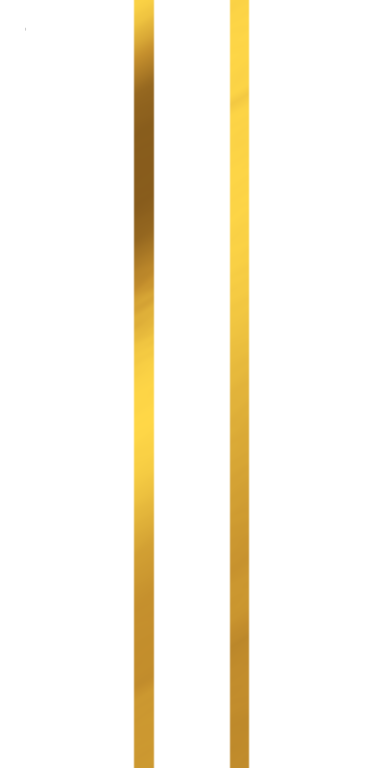
Give the GLSL for this background, as a WebGL 2 fragment shader.

```glsl
#version 300 es
precision highp float;
// Two slim vertical bars of brushed gold foil on a white ground.

uniform vec2 u_resolution;
out vec4 outColor;

const vec3 WHITE = vec3(1.0);
const vec3 DARK_GOLD = vec3(0.53, 0.36, 0.11);
const vec3 MID_GOLD = vec3(0.77, 0.56, 0.175);
const vec3 BRIGHT_GOLD = vec3(1.0, 0.845, 0.28);
const vec3 SPECK_GREY = vec3(0.8);

// Bar edges (left, right) in canvas widths
const vec2 LEFT_BAR = vec2(0.349, 0.401);
const vec2 RIGHT_BAR = vec2(0.599, 0.6485);
const float EDGE_SOFTNESS = 0.0045;

const vec2 SPECK_POS = vec2(0.067, 0.038);
const vec2 SPECK_SIZE = vec2(0.0015, 0.002);
const float STREAK_SLANT = 0.3;
const float STREAK_DEPTH = 0.07;

// Foil brightness stops: (depth below the top, tone)
const int STOPS = 20;
const vec2 LEFT_TONES[STOPS] = vec2[](
  vec2(0.0, 0.96), vec2(0.025, 0.85), vec2(0.05, 0.67), vec2(0.08, 0.42),
  vec2(0.117, 0.11), vec2(0.17, 0.01), vec2(0.26, 0.0), vec2(0.306, 0.11),
  vec2(0.345, 0.36), vec2(0.39, 0.63), vec2(0.443, 0.85), vec2(0.495, 0.97),
  vec2(0.55, 1.0), vec2(0.612, 0.93), vec2(0.664, 0.78), vec2(0.716, 0.62),
  vec2(0.78, 0.51), vec2(0.888, 0.48), vec2(0.905, 0.56), vec2(1.0, 0.57));
const vec2 RIGHT_TONES[STOPS] = vec2[](
  vec2(0.0, 0.96), vec2(0.05, 0.99), vec2(0.115, 0.97), vec2(0.129, 0.9),
  vec2(0.143, 0.97), vec2(0.26, 0.98), vec2(0.33, 0.95), vec2(0.39, 0.9),
  vec2(0.46, 0.82), vec2(0.52, 0.74), vec2(0.59, 0.67), vec2(0.65, 0.61),
  vec2(0.74, 0.52), vec2(0.755, 0.56), vec2(0.8, 0.54), vec2(0.836, 0.43),
  vec2(0.87, 0.47), vec2(0.92, 0.48), vec2(0.94, 0.44), vec2(1.0, 0.47));

vec2 hashGradient(vec2 cell) {
  float angle = 6.2832 * fract(sin(dot(cell, vec2(127.1, 311.7))) * 43758.5);
  return vec2(cos(angle), sin(angle));
}

float gradientNoise(vec2 p) {
  vec2 i = floor(p), f = fract(p);
  vec2 u = f * f * f * (f * (f * 6.0 - 15.0) + 10.0);
  vec2 e = vec2(0.0, 1.0);
  float a = dot(hashGradient(i), f);
  float b = dot(hashGradient(i + e.yx), f - e.yx);
  float c = dot(hashGradient(i + e.xy), f - e.xy);
  float d = dot(hashGradient(i + e.yy), f - e.yy);
  return mix(mix(a, b, u.x), mix(c, d, u.x), u.y);
}

float toneAt(vec2 tones[STOPS], float depth) {
  float tone = tones[0].y;
  for (int i = 1; i < STOPS; i++) {
    float t = (depth - tones[i - 1].x) / (tones[i].x - tones[i - 1].x);
    tone = mix(tone, tones[i].y, clamp(t, 0.0, 1.0));
  }
  return tone;
}

vec3 gold(float tone) {
  vec3 lower = mix(DARK_GOLD, MID_GOLD, clamp(tone * 2.0, 0.0, 1.0));
  return mix(lower, BRIGHT_GOLD, clamp(tone * 2.0 - 1.0, 0.0, 1.0));
}

float barMask(float x, vec2 edges) {
  float d = abs(x - 0.5 * (edges.x + edges.y)) - 0.5 * (edges.y - edges.x);
  float softness = max(EDGE_SOFTNESS, 1.0 / u_resolution.x);
  return clamp(0.5 - d / softness, 0.0, 1.0);
}

void main() {
  vec2 p = gl_FragCoord.xy / u_resolution;
  p.y = 1.0 - p.y;

  // Slanted foil coordinates: marks rise towards the right
  bool isLeft = p.x < 0.5;
  vec2 bar = isLeft ? LEFT_BAR : RIGHT_BAR;
  float across = p.x - 0.5 * (bar.x + bar.y);
  float depth = p.y + STREAK_SLANT * across;

  // Fine streaks, strongest where the left bar leaves its shadow
  float streak = gradientNoise(vec2(p.x * 12.0, depth * 80.0));
  float rippled = smoothstep(0.32, 0.37, p.y) * smoothstep(0.5, 0.43, p.y);
  float strength = isLeft ? 0.2 + 0.8 * rippled : 0.3;
  float tone = isLeft ? toneAt(LEFT_TONES, depth) : toneAt(RIGHT_TONES, depth);
  tone += STREAK_DEPTH * strength * streak;

  vec3 color = mix(WHITE, gold(tone), barMask(p.x, bar));

  // Faint speck near the upper left corner
  float speck = 1.0 - smoothstep(0.5, 1.5, length((p - SPECK_POS) / SPECK_SIZE));
  color = mix(color, SPECK_GREY, speck);

  outColor = vec4(color, 1.0);
}
```
